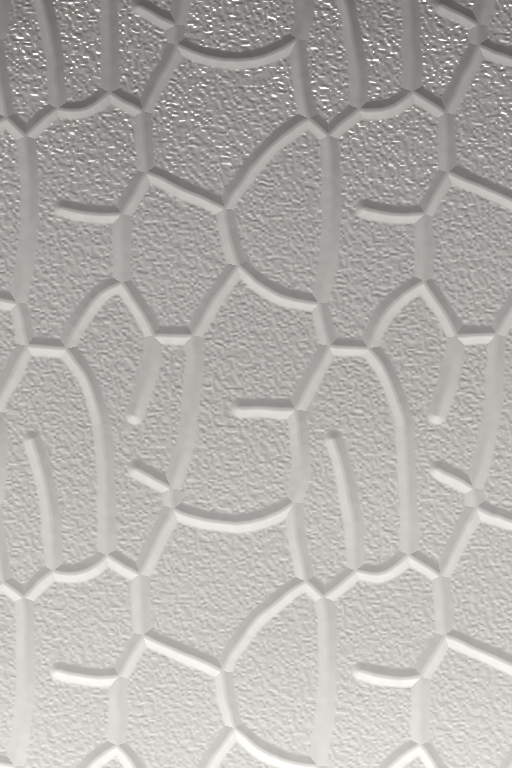
This pattern is drawn by a WebGL 2 fragment shader. Its source:

```glsl
#version 300 es
precision highp float;
// Embossed cast sheet: a net of curved grooves repeats on a slightly skewed lattice.
// Each groove is a bent stroke; the direction to the nearest stroke lights its two walls.
// Fine pebbled grain covers the panels, with glints in the darker upper part.

#define SPAN 5.12               // canvas width in pattern units
#define ACROSS vec2(3.02, 0.0)  // repeat step to the right
#define DOWN vec2(-0.035, 4.63) // repeat step downwards
#define HALF_WIDTH 0.105        // groove half width
#define WALL_LIGHT vec2(-0.02, 0.165)
#define GRAIN_FREQ vec2(30.0, 39.0)
#define GRAIN_DEPTH 0.19
#define GLINT 0.42
#define TOP_TONE 0.52
#define BOTTOM_TONE 0.86
#define TINT vec3(1.0, 0.99, 0.965)

uniform vec2 u_resolution;
out vec4 fragColor;

vec2 surfacePoint;
vec2 nearestOffset = vec2(9.0);

float hash(vec2 c) {
  vec3 h = fract(vec3(c.xyx) * 0.1031);
  h += dot(h, h.yzx + 33.33);
  return fract((h.x + h.y) * h.z);
}

float noise(vec2 p) {
  vec2 i = floor(p), f = fract(p);
  f = f * f * (3.0 - 2.0 * f);
  return mix(mix(hash(i), hash(i + vec2(1, 0)), f.x),
             mix(hash(i + vec2(0, 1)), hash(i + vec2(1, 1)), f.x), f.y);
}

// Quadratic stroke from a to b, bowed sideways by bend, repeated over the lattice.
void groove(vec2 a, vec2 b, float bend) {
  vec2 middle = 0.5 * (a + b), halfChord = 0.5 * (b - a);
  vec2 q = surfacePoint - middle;
  q -= DOWN * round(q.y / DOWN.y);
  q -= ACROSS * round(q.x / ACROSS.x);
  vec2 bow = bend * normalize(vec2(-halfChord.y, halfChord.x));
  vec2 start = -halfChord;
  for (int i = 1; i <= 8; i++) {
    float t = float(i) / 4.0 - 1.0;
    vec2 end = halfChord * t + bow * (1.0 - t * t);
    vec2 along = end - start, rel = q - start;
    vec2 off = rel - along * clamp(dot(rel, along) / dot(along, along), 0.0, 1.0);
    if (dot(off, off) < dot(nearestOffset, nearestOffset)) nearestOffset = off;
    start = end;
  }
}

// One repeat of the net: shared junctions, then strokes between them.
void grooveNet() {
  vec2 A = vec2(1.77, 0.45), B = vec2(2.98, 0.40), C = vec2(1.43, 1.12);
  vec2 D = vec2(1.10, 0.92), E = vec2(0.57, 1.08), F = vec2(0.26, 1.35);
  vec2 G = vec2(3.09, 1.18), H = vec2(2.25, 2.08), I = vec2(0.18, 3.03);
  vec2 J = vec2(1.46, 1.72), K = vec2(1.22, 2.14), L = vec2(1.21, 2.82);
  vec2 M = vec2(2.38, 2.65), N = vec2(1.94, 3.35), O = vec2(1.54, 3.35);
  vec2 P = vec2(0.66, 3.48), Q = vec2(0.27, 3.46), R = vec2(2.95, 4.10);
  vec2 S = vec2(1.72, 4.88), W = vec2(1.02, 4.25);
  // upper cells
  groove(A, B, 0.18);   groove(A, C, 0.0);    groove(C, D, 0.0);
  groove(E, D, 0.09);   groove(E, F, 0.0);    groove(F, G - ACROSS, 0.0);
  groove(B, G, 0.02);   groove(H, G, -0.09);  groove(F, I, -0.07);
  groove(C, J, 0.0);    groove(J, H, 0.0);    groove(J, K, 0.0);
  groove(K, L, 0.0);    groove(H, M, 0.01);   groove(M, I + ACROSS, 0.09);
  // lower cells
  groove(M, N, 0.02);   groove(O, N, 0.0);    groove(L, O, -0.02);
  groove(P, L, -0.09);  groove(Q, P, 0.0);    groove(I, Q, 0.0);
  groove(Q + ACROSS, R, 0.0);   groove(R, B + DOWN, -0.06);
  groove(P, W, -0.06);  groove(W, D + DOWN, -0.02);
  groove(N, S, -0.07);  groove(S, A + DOWN, 0.0);
  // blind ends
  groove(K, vec2(0.63, 2.08), -0.03);
  groove(R, vec2(2.40, 4.08), 0.0);
  groove(O, vec2(1.35, 4.15), -0.03);
  groove(S, vec2(1.37, 4.69), 0.0);
  groove(vec2(0.32, 4.40), E + DOWN, -0.06);
}

void main() {
  vec2 uv = gl_FragCoord.xy / u_resolution;
  vec2 p = vec2(gl_FragCoord.x, u_resolution.y - gl_FragCoord.y) * SPAN / u_resolution.x;
  float pixel = SPAN / u_resolution.x;

  // slight wander keeps the cast edges from looking ruled
  surfacePoint = p + 0.025 * (vec2(noise(p * 5.0), noise(p * 5.0 + 40.0)) - 0.5);
  grooveNet();
  float d = length(nearestOffset);
  vec2 side = nearestOffset / max(d, 0.0001);
  float inside = 1.0 - smoothstep(HALF_WIDTH - 0.02 - pixel, HALF_WIDTH + pixel, d);

  // broad light falling off towards the top
  float tone = mix(BOTTOM_TONE, TOP_TONE, uv.y) + 0.03 * (noise(p * 0.8) - 0.5);

  // pebbled grain lit from above, with scattered glints
  vec2 g = p * GRAIN_FREQ + 1.2 * noise(p * 13.0);
  float relief = noise(g) - noise(g + vec2(0.25, -0.8));
  float panel = tone + GRAIN_DEPTH * mix(0.7, 1.1, uv.y) * relief;
  float cluster = mix(0.3, 1.0, smoothstep(0.25, 0.7, noise(p * 4.0 + 17.0)));
  panel += GLINT * smoothstep(0.66, 0.95, uv.y) * cluster * smoothstep(0.24, 0.55, relief);

  // groove walls: dark above the centre line, bright below it
  float wall = smoothstep(0.0, 0.03, d) * mix(1.0, 0.8, d / HALF_WIDTH);
  float slope = dot(side, WALL_LIGHT) * (1.35 - 0.35 * abs(side.y));
  float channel = tone + mix(0.025, -0.015, smoothstep(0.5, 1.0, uv.y)) + wall * slope;
  channel += 0.025 * (noise(p * 16.0) - 0.5);

  fragColor = vec4(clamp(mix(panel, channel, inside) * TINT, 0.0, 1.0), 1.0);
}
```
